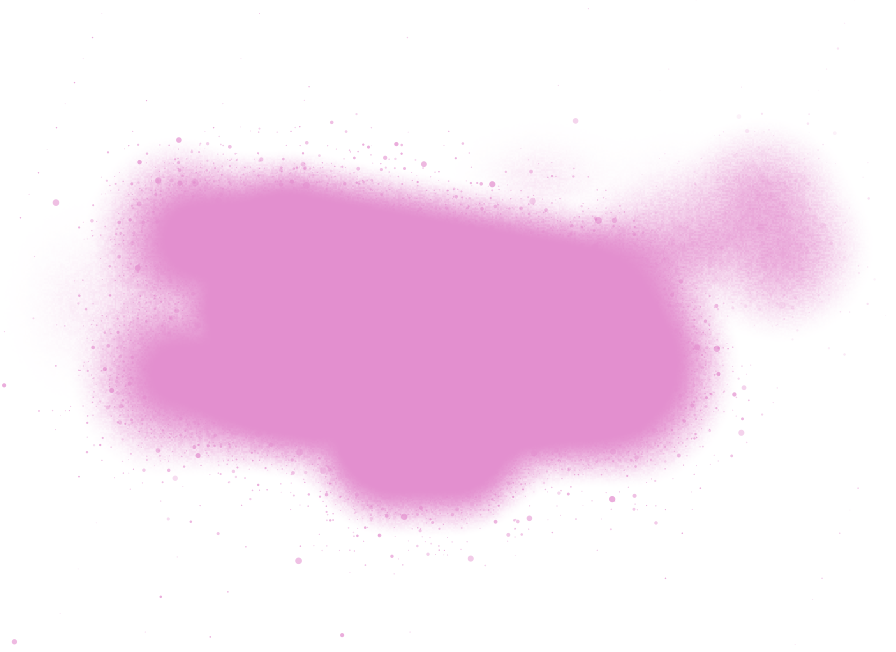
Give the GLSL for this background, as a Shadertoy shader.

```glsl
// A soft pink spray-paint cloud on white, with a hazy arm at the right.
// Smoothly joined capsules give the body; its blurred edge is broken up by
// hashed grain, and grids of random droplets scatter around the rim.
// Lengths are in hundredths of the canvas height.

float hash(vec2 p) {
    return fract(sin(dot(p, vec2(127.1, 311.7))) * 43758.5);
}

float capsule(vec2 p, vec2 a, vec2 b, float radius) {
    vec2 ab = b - a;
    float t = clamp(dot(p - a, ab) / dot(ab, ab), 0.0, 1.0);
    return length(p - a - ab * t) - radius;
}

float smoothUnion(float a, float b) {
    float h = max(3.0 - abs(a - b), 0.0) / 3.0;
    return min(a, b) - h * h * 0.75;
}

float valueNoise(vec2 p) {
    vec2 i = floor(p), f = fract(p);
    f = f * f * (3.0 - 2.0 * f);
    return mix(mix(hash(i), hash(i + vec2(1, 0)), f.x),
               mix(hash(i + vec2(0, 1)), hash(i + vec2(1, 1)), f.x), f.y);
}

// Heavy coat: two lobes at the left, a wide middle, a bulge below
float bodyDistance(vec2 p) {
    float d = capsule(p, vec2(29.6, 63.2), vec2(44.8, 61.5), 10.2);
    d = smoothUnion(d, capsule(p, vec2(44.8, 59.5), vec2(89.6, 51.4), 13.8));
    d = smoothUnion(d, capsule(p, vec2(41.2, 52.5), vec2(89.6, 46.2), 14.0));
    d = smoothUnion(d, capsule(p, vec2(91.4, 48.0), vec2(93.2, 44.6), 14.8));
    d = smoothUnion(d, capsule(p, vec2(77.0, 41.2), vec2(94.0, 43.8), 13.6));
    d = smoothUnion(d, capsule(p, vec2(60.9, 33.7), vec2(69.0, 33.7), 12.5));
    return smoothUnion(d, capsule(p, vec2(26.9, 42.7), vec2(48.4, 39.1), 9.7));
}

// Light coat: the arm reaching right and its rounded end
float armDistance(vec2 p) {
    float arm = capsule(p, vec2(98.0, 60.5), vec2(116.0, 64.5), 6.5);
    return smoothUnion(arm, capsule(p, vec2(116.8, 67.5), vec2(119.5, 62.0), 8.5));
}

float haze(vec2 p, vec2 centre, vec2 size) {
    vec2 q = (p - centre) / size;
    return exp(-dot(q, q));
}

// Smooth paint cover before grain, from 0 to 1
float sprayDensity(vec2 p) {
    float blur = mix(7.0, 3.8, smoothstep(20.0, 42.0, p.x))
               + 1.5 * smoothstep(88.0, 105.0, p.x);
    float body = 1.0 - smoothstep(-blur, blur, bodyDistance(p));
    float arm = 0.72 * (1.0 - smoothstep(-7.5, 6.5, armDistance(p)));
    float mist = 0.13 * haze(p, vec2(13.0, 53.5), vec2(6.5, 8.0))
               + 0.16 * haze(p, vec2(83.0, 72.5), vec2(7.0, 4.5))
               + 0.12 * haze(p, vec2(105.0, 70.5), vec2(9.0, 5.0))
               + 0.20 * haze(p, vec2(22.0, 53.0), vec2(6.0, 8.0));
    return 1.0 - (1.0 - body) * (1.0 - arm) * (1.0 - mist);
}

// Droplets: one chance per cell, rarer with distance from the paint
float droplets(vec2 p, float pixel) {
    float clear = 1.0;
    for (int i = 0; i < 4; i++) {
        float cell = 3.2 * pow(0.6, float(i));
        vec2 id = floor(p / cell), seed = id + 57.0 * float(i);
        vec2 centre = (id + 0.3 + 0.4 * vec2(hash(seed + 3.1), hash(seed + 8.7))) * cell;
        float body = bodyDistance(centre), arm = armDistance(centre);
        float nearBody = exp(-max(body, 0.0) / 3.4);
        float nearArm = 0.45 * exp(-max(arm, 0.0) / 3.5);
        float chance = 0.42 * max(nearBody, nearArm);
        float radius = cell * mix(0.07, 0.17, hash(seed + 15.3));
        float dotMask = 1.0 - smoothstep(-0.6, 0.6, (length(p - centre) - radius) / pixel);
        float strength = mix(0.3, 0.75, hash(seed + 21.9)) * (nearArm > nearBody ? 0.35 : 1.0);
        clear *= 1.0 - dotMask * strength * step(hash(seed), chance);
    }
    return 1.0 - clear;
}

void mainImage(out vec4 fragColor, in vec2 fragCoord) {
    float pixel = 100.0 / iResolution.y;
    vec2 p = fragCoord * pixel;

    // Fine grain is strongest where the cover is partial
    float density = sprayDensity(p);
    float grain = 0.6 * hash(floor(p * 3.7)) + 0.4 * valueNoise(p * 1.6) - 0.5;
    float cover = clamp(density + 1.1 * grain * density * (1.0 - density), 0.0, 1.0);

    cover = 1.0 - (1.0 - cover) * (1.0 - droplets(p, pixel));
    vec3 paper = vec3(1.0), pink = vec3(0.89, 0.56, 0.81);
    fragColor = vec4(mix(paper, pink, cover), 1.0);
}
```
